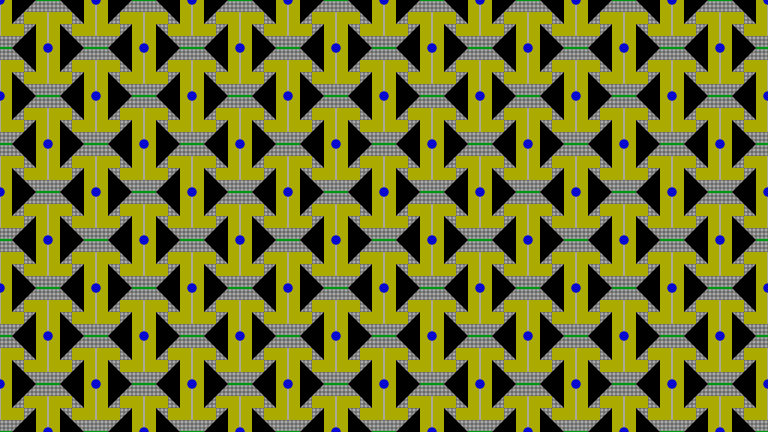
A WebGL 1 fragment shader for this pattern:

```glsl
precision highp float;
// Staggered yellow I-beams with black wedges, blue studs and gridded grey bands.

uniform vec2 u_resolution;

#define ROWS 9.0          // half-repeats over the canvas height
#define GRID_COUNT 12.0   // grid squares per unit
#define GRID_WIDTH 0.0105
#define SEAM_WIDTH 0.036
#define STRIPE_WIDTH 0.048
#define STUD_RADIUS 0.098
#define CHEVRON_COUNT 20.0
#define YELLOW vec3(0.665, 0.665, 0.0)
#define GREY vec3(0.667)
#define INK vec3(0.08)
#define GREEN vec3(0.0, 0.58, 0.07)
#define BLUE vec3(0.03, 0.03, 1.0)

// Signed distance to an axis-aligned box, exact at its edges
float box(vec2 p, vec2 halfSize) {
  vec2 d = abs(p) - halfSize;
  return max(d.x, d.y);
}

// Smoothed coverage of the inside of a distance field
float cover(float d, float pixel) {
  return clamp(0.5 - d / pixel, 0.0, 1.0);
}

// Coverage of evenly spaced lines, kept even when thinner than a pixel
float lines(float x, float count, float width, float pixel) {
  float d = abs(fract(x * count + 0.5) - 0.5) / count;
  return clamp((0.5 * (width + pixel) - d) / pixel, 0.0, min(1.0, width / pixel));
}

// Paints one square lattice of beams over the colour below
vec3 paintBeams(vec3 color, vec2 p, float pixel) {
  vec2 local = mod(p + 1.0, 2.0) - 1.0;
  vec2 q = abs(local);

  // Green stripe between wedge tips
  float stripe = box(q - vec2(1.0, 0.0), vec2(0.25, 0.5 * STRIPE_WIDTH));
  color = mix(color, GREEN, cover(stripe, pixel));

  // Black wedges on both sides of the web
  float wedge = max((q.x + q.y - 0.75) * 0.7071, 0.25 - q.x);
  color = mix(color, vec3(0.0), cover(wedge, pixel));

  // Web and flanges of the beam
  float web = box(q, vec2(0.25, 0.75));
  float flange = box(q - vec2(0.0, 0.625), vec2(0.5, 0.125));
  color = mix(color, YELLOW, cover(min(web, flange), pixel));

  // Grey seam along the web
  float seam = box(q, vec2(0.5 * SEAM_WIDTH, 0.75));
  color = mix(color, GREY, cover(seam, pixel));

  // Blue stud with dark chevrons
  float chevron = lines(local.y - q.x, CHEVRON_COUNT, 0.013, pixel * 1.4);
  vec3 stud = mix(BLUE, vec3(0.04, 0.04, 0.3), chevron);
  return mix(color, stud, cover(length(q) - STUD_RADIUS, pixel));
}

void main() {
  float pixel = ROWS / u_resolution.y;
  vec2 p = gl_FragCoord.xy * pixel;

  // Gridded grey ground
  float across = lines(p.x, GRID_COUNT, GRID_WIDTH, pixel);
  float down = lines(p.y, GRID_COUNT, GRID_WIDTH, pixel);
  vec3 color = mix(GREY, INK, 1.0 - (1.0 - across) * (1.0 - down));

  // Two lattices, offset by half a repeat
  color = paintBeams(color, p - vec2(1.0, 0.0), pixel);
  color = paintBeams(color, p - vec2(0.0, 1.0), pixel);
  gl_FragColor = vec4(color, 1.0);
}
```
